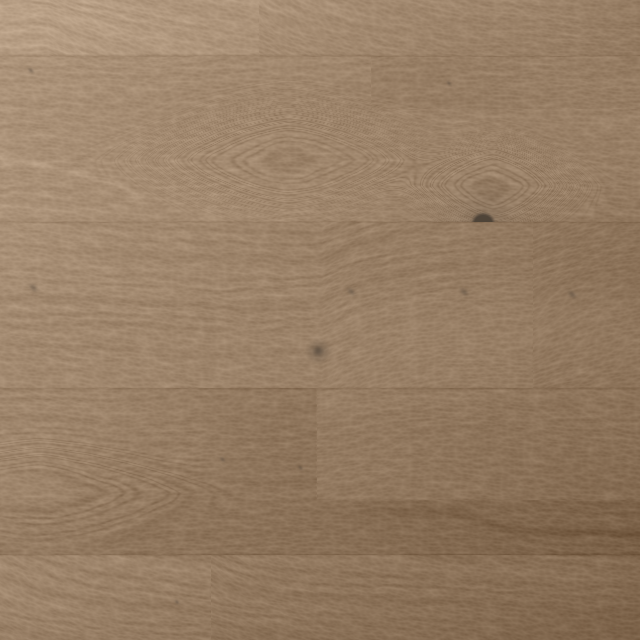
A WebGL 2 fragment shader for this texture:

```glsl
#version 300 es
precision highp float;
// Oak plank floor: wide boards with fine seams, staggered end joints and knots.
// Growth rings are contours of a bent height field blended with pointed ovals;
// fibres and flecks come from stretched cellular noise under slanted light.
#define BOARD_PITCH 0.26
#define FIRST_SEAM 0.133
#define SEAM_WIDTH 0.0016
#define SEAM_DEPTH 0.055
#define RING_COUNT 42.0
#define RING_DEPTH 0.040
#define FIBRE_DEPTH 0.062
#define MOTTLE_DEPTH 0.024
#define LIGHT_FALL 0.098
#define WOOD vec3(0.606, 0.507, 0.407)
#define KNOT vec3(0.310, 0.265, 0.220)

uniform vec2 u_resolution;
out vec4 fragColor;

// Per board row: joint x, lowest height of joint, tone left, tone right
const vec4 BOARDS[5] = vec4[5](
    vec4(0.330, 0.00, -0.004, -0.012),
    vec4(0.495, 0.33, -0.026, 0.010),
    vec4(0.833, 0.00, 0.006, -0.004),
    vec4(0.580, 0.68, 0.000, -0.018),
    vec4(0.405, 0.00, 0.014, -0.004));

vec2 hash2(vec2 p) {
    vec2 k = vec2(dot(p, vec2(127.1, 311.7)), dot(p, vec2(269.5, 183.3)));
    return fract(sin(k) * 43758.55);
}

// Distance to the nearest jittered cell point
float cellular(vec2 p) {
    vec2 cell = floor(p), f = p - cell;
    float nearest = 4.0;
    for (int y = -1; y <= 1; y++)
    for (int x = -1; x <= 1; x++) {
        vec2 o = vec2(x, y);
        vec2 d = o + hash2(cell + o) - f;
        nearest = min(nearest, dot(d, d));
    }
    return sqrt(nearest);
}

// Layered, rotated sines
float waves(vec2 p) {
    float sum = 0.0, amp = 0.5;
    for (int i = 0; i < 5; i++) {
        p = mat2(1.6, 1.2, -1.2, 1.6) * p + 1.7;
        sum += amp * sin(p.x + sin(p.y));
        amp *= 0.5;
    }
    return sum;
}

// Blends pointed oval rings into the height field; returns their mask
float addOval(inout float field, vec2 d, float stretch, float size) {
    vec2 q = pow(abs(d / vec2(stretch, 1.0)) + 1e-5, vec2(1.4));
    float r = pow(q.x + q.y, 1.0 / 1.4);
    float mask = exp(-pow(r / size, 4.0));
    field = mix(field, 0.75 * r, mask);
    return mask;
}

// Sparse dark pin knots, one candidate per cell
float flecks(vec2 p) {
    vec2 cell = floor(p * 5.0);
    vec2 seed = hash2(cell + 4.0);
    vec2 d = p - (cell + 0.2 + 0.6 * seed) / 5.0;
    d.x += 0.4 * d.y;
    float size = 0.0025 + 0.003 * seed.y;
    return step(0.62, hash2(cell + 19.0).x) * exp(-dot(d, d) / (size * size));
}

void main() {
    vec2 p = gl_FragCoord.xy / u_resolution;
    float px = 1.0 / u_resolution.y;

    // Board layout
    float height = (p.y - FIRST_SEAM) / BOARD_PITCH;
    float row = floor(height) + 1.0;
    float v = fract(height);
    vec4 board = BOARDS[clamp(int(row), 0, 4)];
    float right = smoothstep(-0.002, 0.002, p.x - board.x)
                * smoothstep(-0.01, 0.01, v - board.y);

    // Ring height field: bent lines, wobbled by sines
    float start = right > 0.5 ? board.x : board.x - 0.33;
    float slope = 0.08 * sin(row * 1.2 - 0.8);
    float bend = slope * (1.0 - exp(-6.0 * max(p.x - start, 0.0)));
    float wobble = waves(p * vec2(4.0, 9.0) + row * 3.7);
    float ripple = waves(p * vec2(9.0, 16.0) + row * 2.3);
    float field = p.y - bend;
    float figure = 0.0;
    if (row == 3.0) {
        figure += addOval(field, p - vec2(0.45, 0.750), 2.5, 0.095);
        figure += addOval(field, p - vec2(0.77, 0.710), 1.7, 0.080);
    } else if (row == 1.0 && right < 0.5) {
        figure += addOval(field, p - vec2(0.06, 0.230), 3.4, 0.075);
    }
    figure = min(figure, 1.0);
    float t = (field + 0.015 * wobble + 0.012 * figure * ripple) * RING_COUNT;
    float ring = 0.5 + 0.5 * sin(6.2832 * t + 1.6 * sin(t * 2.3 + row));
    float patchy = 0.5 + 0.6 * waves(p * vec2(2.0, 6.0) + row * 5.0);
    float tone = mix(board.z, board.w, right);
    float depth = max(mix(patchy, 1.3 + 0.4 * ripple, figure), 0.1);
    tone -= RING_DEPTH * depth * (ring * ring - 0.375);

    // Fibres, pores and broad mottling
    vec2 fibre = vec2(p.x, p.y - bend + 0.006 * wobble) + row * 0.37;
    fibre.y += 0.08 * fibre.x;
    tone += FIBRE_DEPTH * (cellular(fibre * vec2(34.0, 160.0)) - 0.48);
    tone += 0.75 * FIBRE_DEPTH * (cellular(fibre * vec2(110.0, 200.0)) - 0.48);
    tone += MOTTLE_DEPTH * waves(p * vec2(1.5, 5.0) + row * 7.0);

    // Dark vein in the lower board and pale streak in the upper one
    float vein = p.y - 0.198 + 0.03 * smoothstep(0.70, 0.82, p.x) + 0.006 * wobble;
    float streak = p.y - 0.752 + 0.25 * p.x + 0.010 * wobble;
    tone -= 0.040 * exp(-pow(vein / 0.007, 2.0)) * smoothstep(0.48, 0.65, p.x);
    tone += 0.050 * exp(-pow(streak / 0.006, 2.0)) * smoothstep(0.36, 0.02, p.x);

    // Slanted light and seams
    tone += LIGHT_FALL * (p.y - p.x);
    float seam = (0.5 - abs(v - 0.5)) * BOARD_PITCH;
    float wear = 0.7 + 0.4 * waves(vec2(p.x * 4.0, row * 3.0));
    tone -= SEAM_DEPTH * wear * (1.0 - smoothstep(0.0, SEAM_WIDTH + px, seam));
    vec3 color = WOOD + tone * vec3(1.0, 1.01, 1.0);

    // Knots: one cut by a seam, one whole with a soft halo, many pins
    float cutKnot = length((p - vec2(0.755, 0.651)) * vec2(1.0, 1.1));
    float wholeKnot = length(p - vec2(0.497, 0.452)) + 0.004 * ripple;
    float dark = row == 3.0 ? 0.85 * smoothstep(0.021, 0.012, cutKnot)
                            + 0.30 * exp(-cutKnot * 26.0) : 0.0;
    dark += 0.45 * smoothstep(0.012, 0.002, wholeKnot);
    dark += 0.25 * smoothstep(0.024, 0.008, wholeKnot);
    dark += 0.40 * flecks(p);
    fragColor = vec4(mix(color, KNOT, clamp(dark, 0.0, 1.0)), 1.0);
}
```
